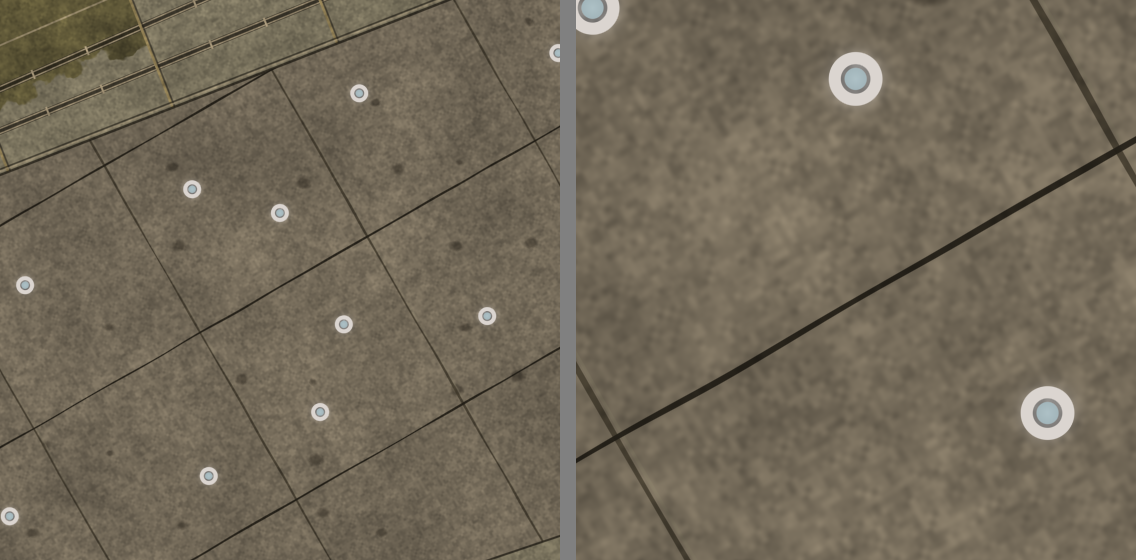
Left: the whole. Right: its middle third, enlarged.
A WebGL 2 fragment shader for this texture:

```glsl
#version 300 es
precision highp float;
// Stone plaza seen from above: tilted square slabs with dark joints and round
// floor lights set on the thirds of the slabs. A mossy stepped edge with metal
// rails crosses the upper left; hashed noise gives grain, stains and wear.
uniform vec2 u_resolution;
out vec4 outColor;

const vec2 GRID_ORIGIN = vec2(0.358, 0.406);
const vec2 ROW_DIR = vec2(0.867, 0.498);      // along the rows of slabs
const vec2 COL_DIR = vec2(0.498, -0.867);     // down the columns
const float SLAB = 0.344;                     // side of one slab
const float LIGHT_RADIUS = 0.0160;
const float LENS_RADIUS = 0.0088;
const vec2 STEP_ORIGIN = vec2(0.302, 0.824);
const vec2 STEP_DIR = vec2(0.930, 0.367);
const float STEP_PERIOD = 0.315;              // distance between cross strips
const float STAIN_CELLS = 8.0;
const float GRAIN = 0.21;

const vec3 STONE = vec3(0.435, 0.398, 0.334);
const vec3 STEP_STONE = vec3(0.480, 0.452, 0.368);
const vec3 MOSS = vec3(0.310, 0.285, 0.170);
const vec3 JOINT = vec3(0.130, 0.115, 0.085);
const vec3 SOFT_JOINT = vec3(0.230, 0.205, 0.155);
const vec3 STAIN = vec3(0.230, 0.205, 0.165);
const vec3 RAIL = vec3(0.630, 0.570, 0.460);
const vec3 STRIP = vec3(0.560, 0.490, 0.320);
const vec3 RING = vec3(0.860, 0.835, 0.815);
const vec3 RIM = vec3(0.500, 0.490, 0.480);
const vec3 LENS = vec3(0.650, 0.725, 0.745);

float px;                                     // one pixel in canvas units

float hash(vec2 c) {
  vec3 h = fract(vec3(c.xyx) * 0.1031);
  h += dot(h, h.yzx + 33.33);
  return fract((h.x + h.y) * h.z);
}

float noise(vec2 p) {
  vec2 i = floor(p), f = fract(p);
  f = f * f * (3.0 - 2.0 * f);
  return mix(mix(hash(i), hash(i + vec2(1, 0)), f.x),
             mix(hash(i + vec2(0, 1)), hash(i + vec2(1, 1)), f.x), f.y);
}

float fbm(vec2 p) {
  float sum = 0.0, amp = 0.5;
  for (int k = 0; k < 4; k++) { sum += amp * noise(p); p = p * 2.03 + 7.1; amp *= 0.5; }
  return sum;
}

float inside(float d) { return 1.0 - smoothstep(-px, px, d); }
float stroke(float d, float halfWidth) { return inside(abs(d) - halfWidth); }

// Signed distance above a sloping line
float above(vec2 p, float height, float slope) {
  return (p.y - height - slope * p.x) * inversesqrt(1.0 + slope * slope);
}

// One floor light centred at distance 0
vec3 addLight(vec3 col, float r) {
  col = mix(col, RING, 0.20 * exp(-max(r - LIGHT_RADIUS, 0.0) * 260.0));
  col = mix(col, RING, inside(r - LIGHT_RADIUS));
  col = mix(col, RIM, inside(r - LENS_RADIUS));
  return mix(col, LENS + 0.06 * (0.5 - r / LENS_RADIUS), inside(r - LENS_RADIUS * 0.75));
}

// Primary light steps between thirds from slab to slab; column 0 has a second
vec3 addLights(vec3 col, vec2 slab, vec2 cell) {
  if (slab.y < -1.0 || slab.y > 0.0) return col;
  vec2 spot = vec2(slab.x < 2.0 * slab.y ? 2.0 : 1.0,
                   slab.x < -1.0 - 3.0 * slab.y ? 1.0 : 2.0) / 3.0;
  col = addLight(col, length(cell - spot) * SLAB);
  vec2 second = vec2(2.0, slab.y < 0.0 ? 2.0 : 1.0) / 3.0;
  return slab.x == 0.0 ? addLight(col, length(cell - second) * SLAB) : col;
}

vec3 pavement(vec2 p, vec2 g) {
  vec2 slab = floor(g), cell = fract(g);
  vec3 col = STONE * (0.97 + 0.06 * hash(slab + 40.0));
  col *= 0.86 + 0.30 * fbm(p * 7.0);
  // Scattered stains with ragged edges
  vec2 id = floor(p * STAIN_CELLS), q = fract(p * STAIN_CELLS) - 0.5;
  q -= 0.4 * (vec2(hash(id + 3.0), hash(id + 17.0)) - 0.5);
  float size = mix(0.04, 0.12, hash(id + 29.0)) * step(0.6, hash(id + 51.0));
  float blot = length(q * vec2(1.0, 1.3)) + 0.09 * (fbm(p * 60.0) - 0.5);
  col = mix(col, STAIN, 0.6 * (1.0 - smoothstep(size * 0.4, size + 0.02, blot)) * step(0.01, size));
  // Joints, worn unevenly along their length
  vec2 d = (fract(g + 0.5) - 0.5) * SLAB + 0.002 * (noise(p * 14.0) - 0.5);
  float wear = noise(p * 11.0 + 5.0);
  col = mix(col, STEP_STONE, 0.35 * stroke(d.x - 0.004, 0.001));
  col = mix(col, SOFT_JOINT, 0.85 * stroke(d.x, mix(0.0010, 0.0024, wear)));
  col = mix(col, JOINT, 0.95 * stroke(d.y, mix(0.0008, 0.0023, wear)));
  // Paler border at the lower right corner
  float border = above(p, -0.294, 0.337);
  col = mix(col, STEP_STONE, inside(border));
  col = mix(col, JOINT, 0.8 * stroke(border, 0.0018));
  return addLights(col, slab, cell);
}

// Twin metal rails with a dark slot and cross ticks
vec3 addChannel(vec3 col, float d, float s) {
  col = mix(col, JOINT, 0.75 * stroke(d, 0.0065));
  col = mix(col, RAIL, 0.85 * stroke(abs(d) - 0.0042, 0.0013));
  float tick = (fract(3.0 * s + 0.5) - 0.5) * STEP_PERIOD / 3.0;
  return mix(col, RAIL, stroke(tick, 0.0018) * stroke(d, 0.0085));
}

vec3 steps(vec2 p, float curb) {
  float s = dot(p - STEP_ORIGIN, STEP_DIR) / STEP_PERIOD;
  float low = above(p, 0.766, 0.41), high = above(p, 0.841, 0.44);
  vec3 col = STEP_STONE * (0.84 + 0.32 * fbm(p * 12.0));
  float ragged = high + 0.024 + 0.07 * (fbm(p * 22.0) - 0.47);
  float moss = smoothstep(-0.003, 0.003, ragged) * inside(s * STEP_PERIOD);
  col = mix(col, MOSS * (0.65 + 0.9 * fbm(p * 18.0)), 0.88 * moss);
  col = mix(col, RAIL, 0.75 * stroke(above(p, 0.919, 0.43), 0.0016));
  col = addChannel(addChannel(col, low, s), high, s);
  float cross = (fract(s + 0.5) - 0.5) * STEP_PERIOD;
  col = mix(col, JOINT, 0.6 * stroke(cross - 0.003, 0.0025));
  col = mix(col, STRIP, 0.9 * stroke(cross, 0.0024));
  col = mix(col, RAIL, 0.6 * stroke(curb - 0.006, 0.0015));
  return mix(col, JOINT, 0.65 * stroke(curb - 0.0095, 0.0014));
}

void main() {
  float scale = min(u_resolution.x, u_resolution.y);
  vec2 p = gl_FragCoord.xy / scale;
  px = 0.8 / scale;
  vec2 d = p - GRID_ORIGIN;
  vec2 g = vec2(dot(d, ROW_DIR), dot(d, COL_DIR)) / SLAB;
  float curb = above(p, 0.6875, 0.39);
  vec3 col = mix(steps(p, curb), pavement(p, g), inside(curb));
  col = mix(col, JOINT, 0.8 * stroke(curb, 0.0022));
  // Stone grain over everything
  vec2 q = g * SLAB + 3.0;
  float grain = 0.4 * noise(q * 55.0) + 0.5 * noise(q * 125.0) + 0.6 * noise(q * 240.0) - 0.75;
  col *= 1.0 + GRAIN * 1.5 * grain * (1.0 - smoothstep(0.55, 0.75, col.b));
  outColor = vec4(clamp(col, 0.0, 1.0), 1.0);
}
```
